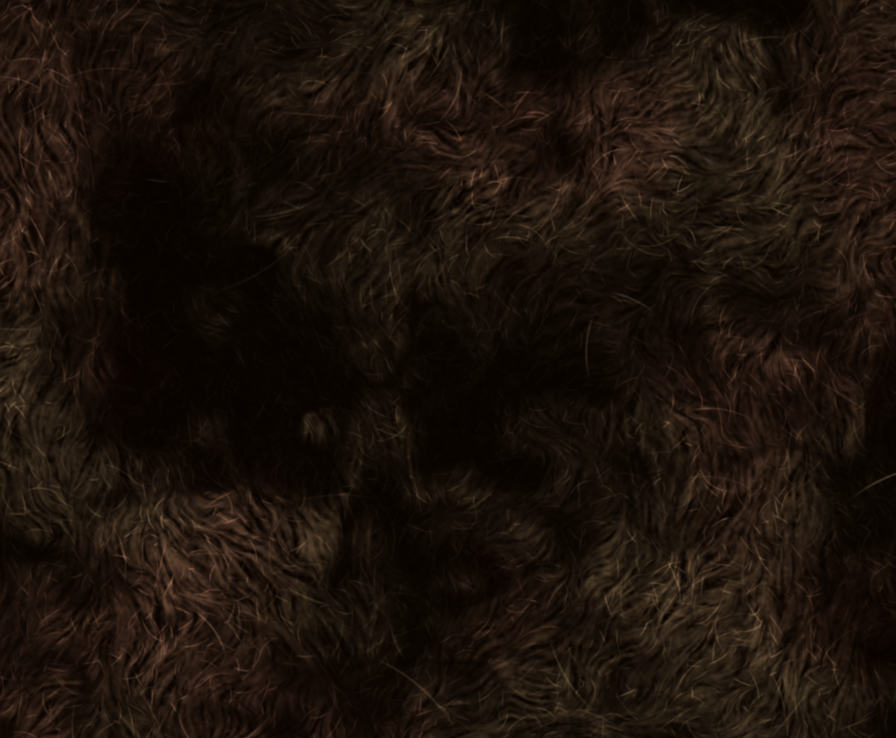
Give the GLSL for this texture, as a Shadertoy shader.

```glsl
#define SHADOW_BROWN vec3(0.07, 0.042, 0.022)
#define LIGHT_BROWN vec3(0.32, 0.245, 0.185)
#define RED_TINT vec3(1.08, 0.95, 0.94)
#define OLIVE_TINT vec3(0.99, 1.02, 0.92)
#define CLUMP_SCALE 4.0
#define FIBRE_SCALE 200.0
#define FIBRE_LENGTH 0.032
#define FIBRE_CONTRAST 3.4
#define HAIR_WIDTH 0.0027
#define HAIR_LAYERS 7
#define LEAN 1.2

float hash(vec2 p) {
    vec3 q = fract(vec3(p.xyx) * 0.1031);
    q += dot(q, q.yzx + 33.33);
    return fract((q.x + q.y) * q.z);
}

float noise(vec2 p) {
    vec2 i = floor(p), f = fract(p);
    f = f * f * (3.0 - 2.0 * f);
    return mix(mix(hash(i), hash(i + vec2(1, 0)), f.x),
               mix(hash(i + vec2(0, 1)), hash(i + vec2(1, 1)), f.x), f.y);
}

float fbm(vec2 p) {
    float sum = 0.0, amp = 0.5;
    for (int i = 0; i < 5; i++) {
        sum += amp * noise(p);
        p = mat2(1.6, 1.2, -1.2, 1.6) * p + 7.3;
        amp *= 0.55;
    }
    return sum / 1.055;
}

// Direction in which the coat lies, ruffled at three sizes
float flowAngle(vec2 p) {
    return LEAN + 1.8 * (noise(p * 2.7 + 11.0) - 0.5)
                + 1.9 * (noise(p * 10.0 + 37.0) - 0.5)
                + 1.8 * (noise(p * 27.0 + 71.0) - 0.5);
}

// Fine grain smeared along the flow, both ways from the point
float fibres(vec2 p) {
    const int STEPS = 6;
    float sum = 0.0;
    for (int side = -1; side <= 1; side += 2) {
        vec2 q = p;
        for (int i = 0; i < STEPS; i++) {
            float a = flowAngle(q);
            q += float(side) * vec2(cos(a), sin(a)) * FIBRE_LENGTH / float(2 * STEPS);
            sum += noise(q * FIBRE_SCALE + 50.0);
        }
    }
    return sum / float(2 * STEPS);
}

// One bent, tapered hair per cell; returns the brightest hair
float hairLayer(vec2 p, float cells, float seed, float presence, float spread, float width) {
    vec2 g = p * cells + seed * 17.0;
    vec2 home = floor(g);
    float best = 0.0;
    for (int y = -1; y <= 1; y++)
    for (int x = -1; x <= 1; x++) {
        vec2 id = home + vec2(x, y);
        if (hash(id + seed) > presence) continue;
        vec2 root = id + vec2(hash(id + 3.1), hash(id + 8.7));
        float a = flowAngle((root - seed * 17.0) / cells) + spread * (hash(id + 21.4) - 0.5);
        float halfLength = mix(0.2, 0.85, hash(id + 14.2));
        vec2 d = g - root;
        vec2 q = vec2(dot(d, vec2(cos(a), sin(a))), dot(d, vec2(-sin(a), cos(a))));
        q.y += 1.1 * (hash(id + 5.5) - 0.5) * q.x * q.x;
        float along = abs(q.x) / halfLength;
        float body = 1.0 - smoothstep(0.0, width, abs(q.y) / cells);
        float shine = hash(id + 27.8);
        best = max(best, body * (1.0 - smoothstep(0.3, 1.0, along)) * mix(0.15, 1.0, shine * shine));
    }
    return best;
}

void mainImage(out vec4 fragColor, in vec2 fragCoord) {
    vec2 p = fragCoord / iResolution.y;
    float width = max(HAIR_WIDTH, 1.2 / iResolution.y);

    // Broad lit clumps and deep hollows, with ragged borders
    vec2 warp = vec2(noise(p * 14.0), noise(p * 14.0 + 60.0)) - 0.5;
    float lit = smoothstep(0.26, 0.76, fbm(p * CLUMP_SCALE + 0.7 * warp + 23.0));
    float tuft = 0.6 + 0.8 * noise(p * 22.0 + 2.0 * warp + 90.0);

    // Undercoat
    float fur = clamp(0.5 + FIBRE_CONTRAST * (fibres(p) - 0.5), -0.2, 1.6);
    float grain = noise(p * 210.0) - 0.5;
    float tone = -0.14 + lit * (0.21 + 0.68 * fur * tuft) + 0.10 * grain * (0.4 + lit);

    // Single hairs, shorter and denser layer by layer
    float hairs = 0.0;
    for (int i = 0; i < HAIR_LAYERS; i++) {
        float k = float(i);
        hairs += hairLayer(p, 15.0 + 5.0 * k, k + 1.0, 0.65, 2.2, width);
    }
    tone += 0.66 * hairs * (0.12 + lit);

    // Rare pale strands lying across the coat
    float strands = hairLayer(p, 10.0, 9.0, 0.2, 4.0, width * 1.15);
    tone += 0.9 * strands;

    vec3 tint = mix(RED_TINT, OLIVE_TINT, smoothstep(0.25, 0.75, noise(p * 6.0 + 80.0)));
    vec3 color = mix(SHADOW_BROWN, LIGHT_BROWN, min(tone, 1.7)) * tint;
    color += vec3(0.0, 0.02, 0.02) * strands;
    fragColor = vec4(max(color, 0.0), 1.0);
}
```
